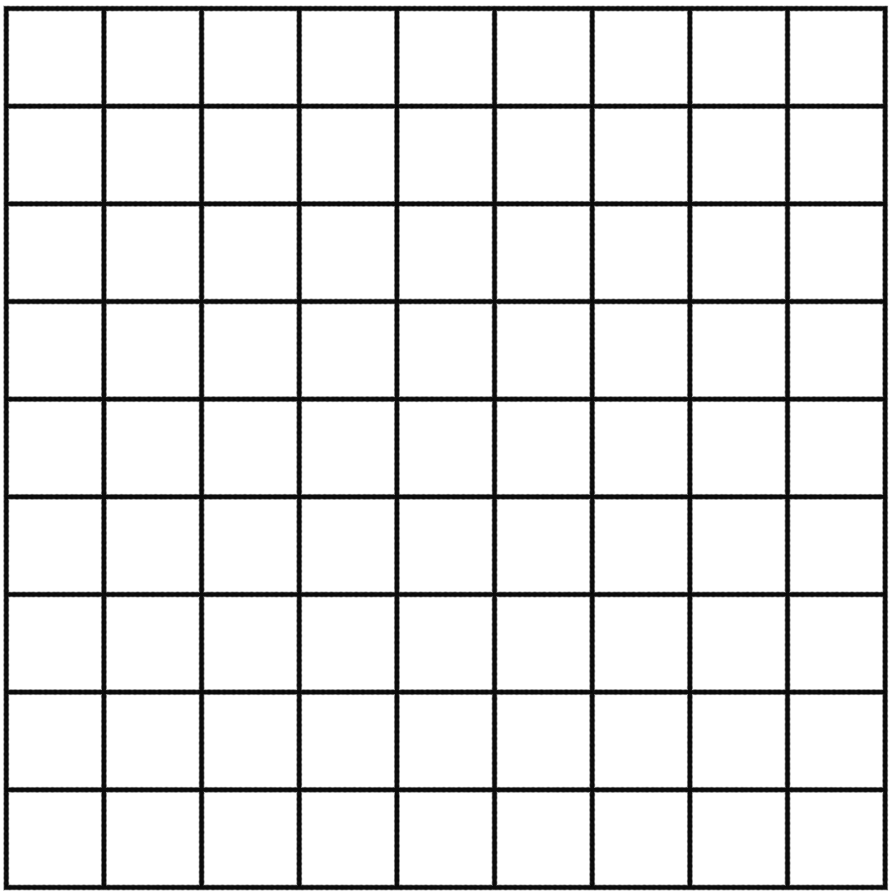
Reproduce this pattern procedurally as a WebGL 1 fragment shader.

```glsl
precision highp float;

uniform vec2 u_resolution;

// Lengths are fractions of the shorter canvas side
const float CELLS = 9.0;
const float CELL_SIZE = 0.10948;
const float LINE_HALF_WIDTH = 0.00275;
const float EDGE_RIPPLE = 0.00018;
const float EDGE_SOFTNESS = 0.0012;
const float INK_MOTTLE = 0.03;
const vec2 GRID_CENTRE = vec2(-0.0003, 0.0);
const vec3 PAPER = vec3(1.0);
const vec3 INK = vec3(0.045);

// Fine layered sines in the range -1 to 1
float ripple(float along, float seed) {
  return 0.6 * sin(along * 1130.0 + seed * 2.3)
       + 0.4 * sin(along * 690.0 + seed * 5.1);
}

// Signed distance to the nearest ruled line; across is perpendicular to it
float ruledLine(float across, float along, float seed) {
  float halfExtent = 0.5 * CELLS * CELL_SIZE;
  float index = clamp(floor((across + halfExtent) / CELL_SIZE + 0.5), 0.0, CELLS);
  float offset = abs(across + halfExtent - index * CELL_SIZE);
  float halfWidth = LINE_HALF_WIDTH + EDGE_RIPPLE * ripple(along, index + seed);
  float pastEnd = abs(along) - halfExtent - LINE_HALF_WIDTH;
  return max(offset - halfWidth, pastEnd);
}

void main() {
  float side = min(u_resolution.x, u_resolution.y);
  vec2 p = (gl_FragCoord.xy - 0.5 * u_resolution) / side - GRID_CENTRE;

  // Union of vertical and horizontal rules
  float dist = min(ruledLine(p.x, p.y, 0.0), ruledLine(p.y, p.x, 17.0));

  // Smooth edge, never narrower than a pixel
  float soft = max(EDGE_SOFTNESS, 0.7 / side);
  float coverage = 1.0 - smoothstep(-soft, soft, dist);

  // Slightly uneven ink
  float mottle = ripple(p.x, 1.0) * ripple(p.y, 4.0);
  vec3 ink = INK + INK_MOTTLE * mottle;

  gl_FragColor = vec4(mix(PAPER, ink, coverage), 1.0);
}
```
